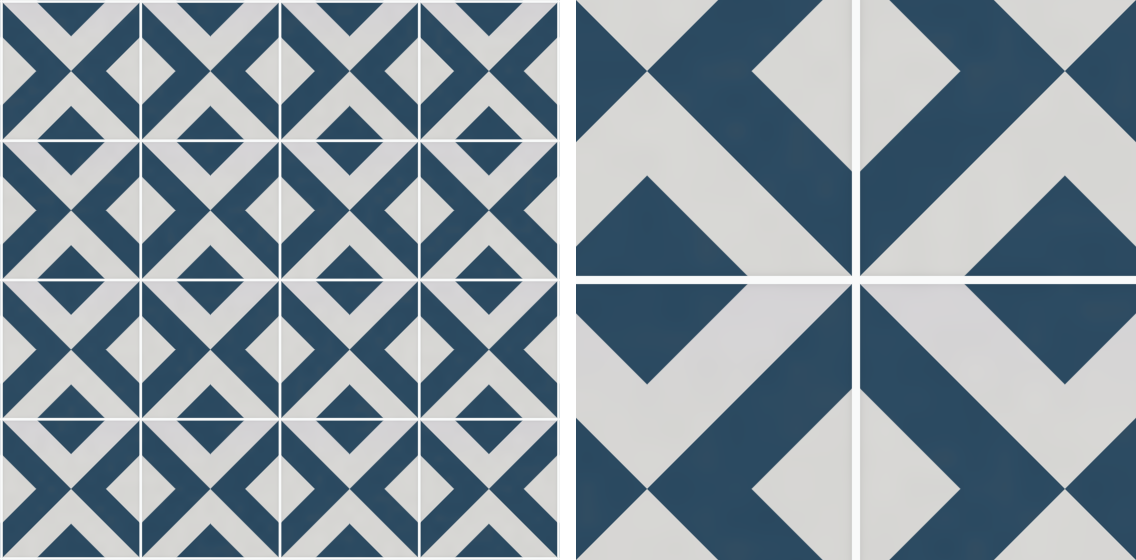
Left, the full canvas; right, a detail of the centre.
Reproduce this pattern procedurally as a Shadertoy shader.

```glsl
// Four by four cement tiles in navy and pale grey, parted by thin white grout.
// Folding |y| - |x| into equal bands gives each tile its crossing chevrons and
// edge triangles; faint shading, mottling and tile tints soften the flat colours.

const float TILE_PITCH   = 0.2487;  // tile spacing, in canvas heights
const float BAND_WIDTH   = 0.25;    // lengths below are in tile pitches
const float GROUT_HALF   = 0.0098;
const float EDGE_SHADE   = 0.007;   // fall-off of the shadow beside the grout
const float TINT_AMOUNT  = 0.008;
const float MOTTLE       = 0.012;
const float MOTTLE_SCALE = 14.0;

const vec3 PALE      = vec3(0.842, 0.840, 0.830);
const vec3 PALE_COOL = vec3(0.832, 0.826, 0.836);
const vec3 NAVY      = vec3(0.170, 0.290, 0.380);
const vec3 NAVY_GREY = vec3(0.205, 0.297, 0.367);
const vec3 GROUT     = vec3(0.975, 0.982, 0.982);

float hash(vec2 p) {
    vec3 q = fract(vec3(p.xyx) * 0.1031);
    q += dot(q, q.yzx + 33.33);
    return fract((q.x + q.y) * q.z);
}

float valueNoise(vec2 p) {
    vec2 cell = floor(p);
    vec2 f = fract(p);
    f = f * f * (3.0 - 2.0 * f);
    float low  = mix(hash(cell), hash(cell + vec2(1.0, 0.0)), f.x);
    float high = mix(hash(cell + vec2(0.0, 1.0)), hash(cell + 1.0), f.x);
    return mix(low, high, f.y);
}

// Signed distance to the pale bands, negative inside them.
float paleBands(vec2 p) {
    float d = abs(p.y) - abs(p.x);
    float folded = abs(mod(d + 0.5 * BAND_WIDTH, 2.0 * BAND_WIDTH) - BAND_WIDTH);
    return (folded - 0.5 * BAND_WIDTH) * inversesqrt(2.0);
}

// Coverage of the region where the distance is negative.
float coverage(float dist, float pixel) {
    return smoothstep(0.8 * pixel, -0.8 * pixel, dist);
}

void mainImage(out vec4 fragColor, in vec2 fragCoord) {
    float pixel = 1.0 / (iResolution.y * TILE_PITCH);
    vec2 grid = (fragCoord - 0.5 * iResolution.xy) * pixel;
    vec2 tile = floor(grid);
    vec2 p = fract(grid) - 0.5;

    // Two-colour glaze, cooler towards the top of each tile
    float mottle = valueNoise(grid * MOTTLE_SCALE + 100.0);
    vec3 pale = mix(PALE, PALE_COOL, smoothstep(0.1, 0.5, p.y));
    vec3 navy = mix(NAVY, NAVY_GREY, smoothstep(0.65, 1.0, mottle) * 0.4);
    vec3 color = mix(navy, pale, coverage(paleBands(p), pixel));

    // Slight differences within and between tiles
    color += (mottle - 0.5) * MOTTLE;
    color += (hash(tile + 20.0) - 0.5) * TINT_AMOUNT;

    // Soft dark rim, then the grout
    float edge = 0.5 - max(abs(p.x), abs(p.y)) - GROUT_HALF;
    color *= 1.0 - 0.06 * exp(-max(edge, 0.0) / EDGE_SHADE);
    color = mix(color, GROUT, coverage(edge, pixel));

    fragColor = vec4(color, 1.0);
}
```
